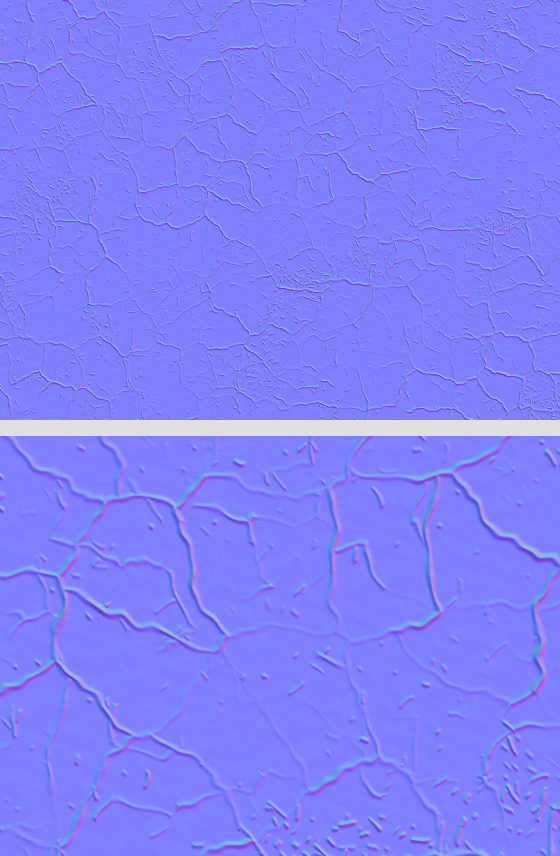
Top, the full canvas; bottom, a detail of the centre.
Give the GLSL for this texture map, as a Shadertoy shader.

```glsl
// Tangent-space normal map of a cracked, flaking plaster surface.

vec2 hash2(vec2 c) {
    vec3 q = fract(c.xyx * vec3(0.1031, 0.1030, 0.0973));
    q += dot(q, q.yzx + 33.33);
    return fract((q.xx + q.yz) * q.zy);
}

// Layered sines, roughly -1 to 1
float blotch(vec2 p) {
    float sum = 0.0, amp = 0.6;
    for (int i = 0; i < 4; i++) {
        p = mat2(0.8, 0.6, -0.6, 0.8) * p * 1.6 + 2.3;
        sum += amp * sin(p.x + 1.4 * sin(p.y * 0.8));
        amp *= 0.65;
    }
    return sum;
}

// Bends straight cell borders into ragged lines
vec2 wobble(vec2 p) {
    float freq = 17.0, bend = 0.16;
    for (int i = 0; i < 5; i++) {
        p += bend / freq * sin(freq * p.yx + vec2(freq, 1.7));
        p = mat2(0.8, 0.6, -0.6, 0.8) * p;
        freq *= 2.1;
        bend *= 1.16;
    }
    return p;
}

// Cellular borders; each border gets its own strength, some are dropped
float cracks(vec2 p, float scale, float width, float dropped) {
    p *= scale;
    vec2 base = floor(p), nearCell = base, nearVec = vec2(9.0);
    for (int y = -1; y <= 1; y++)
    for (int x = -1; x <= 1; x++) {
        vec2 cell = base + vec2(x, y);
        vec2 v = cell + 0.08 + 0.84 * hash2(cell + 57.0) - p;
        if (dot(v, v) < dot(nearVec, nearVec)) {
            nearVec = v;
            nearCell = cell;
        }
    }
    float ridge = 0.0;
    for (int y = -2; y <= 2; y++)
    for (int x = -2; x <= 2; x++) {
        vec2 cell = nearCell + vec2(x, y);
        if (x == 0 && y == 0) continue;
        vec2 v = cell + 0.08 + 0.84 * hash2(cell + 57.0) - p;
        float d = dot(0.5 * (v + nearVec), normalize(v - nearVec)) / scale;
        float strength = smoothstep(dropped, 1.0, hash2(cell + nearCell + 211.0).x);
        ridge = max(ridge, sqrt(strength) * exp(-d * d / (width * width)));
    }
    return ridge * width;
}

// Short raised slivers, sparse in general and crowded in patches
float flecks(vec2 p, float scale) {
    float crowd = smoothstep(0.5, 1.1, blotch(p * 6.0 + 4.0));
    vec2 base = floor(p * scale);
    float ridge = 0.0;
    for (int y = -1; y <= 1; y++)
    for (int x = -1; x <= 1; x++) {
        vec2 cell = base + vec2(x, y);
        vec2 rnd = hash2(cell + 91.0), kind = hash2(cell + 303.0);
        float angle = 12.566 * fract(rnd.x * 7.0 + rnd.y * 3.0);
        vec2 dir = vec2(cos(angle), sin(angle));
        vec2 v = p - (cell + 0.15 + 0.7 * rnd) / scale;
        float reach = 0.0065 * kind.y * kind.y;
        v -= dir * clamp(dot(v, dir), -reach, reach);
        float present = smoothstep(0.0, 0.12, 0.19 + 0.75 * crowd - kind.x);
        ridge = max(ridge, present * (0.4 + 0.6 * rnd.y) * exp(-dot(v, v) / 0.0000024));
    }
    return ridge * 0.0016 * (1.0 + 0.3 * crowd);
}

float surface(vec2 p) {
    vec2 q = wobble(p);
    float fade = smoothstep(-1.0, 0.5, blotch(p * 9.0));
    float fineFade = smoothstep(-0.5, 0.5, blotch(p * 13.0 + 7.0));
    float chipped = 0.9 + 0.3 * blotch(p * 75.0);
    float h = cracks(q, 10.5, 0.0021, 0.05) * (0.3 + 0.9 * fade) * chipped;
    h = max(h, 0.9 * fineFade * cracks(q + 3.7, 20.0, 0.0018, 0.5) * chipped);
    h = max(h, flecks(p + 0.003 * sin(p.yx * 170.0), 80.0));
    return h + 0.0001 * blotch(p * 100.0);
}

void mainImage(out vec4 fragColor, in vec2 fragCoord) {
    vec2 p = fragCoord / iResolution.y;
    float e = 0.0010;

    // Central differences give the slope
    vec2 slope = vec2(surface(p + vec2(e, 0.0)) - surface(p - vec2(e, 0.0)),
                      surface(p + vec2(0.0, e)) - surface(p - vec2(0.0, e))) / (2.0 * e);

    // Encode the normal as a colour, with softened tilt
    vec3 normal = normalize(vec3(-slope * vec2(1.4, 1.6), 1.0));
    normal.xy *= 0.63;
    fragColor = vec4(0.5 + 0.5 * normal, 1.0);
}
```
